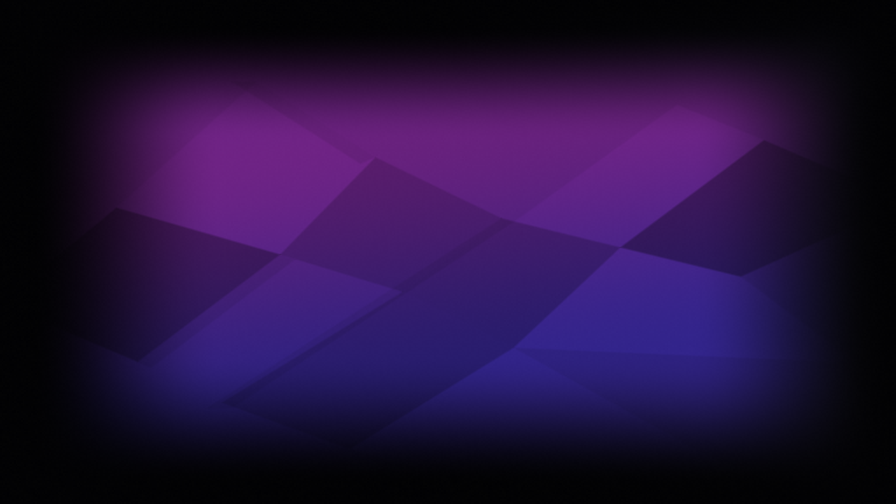
Write a WebGL 1 fragment shader that draws this background.

```glsl
precision mediump float;
// Overlapping translucent shards on a magenta to indigo glow, fading to a black border.

uniform vec2 u_resolution;

#define MAGENTA vec3(0.41, 0.13, 0.49)
#define INDIGO vec3(0.18, 0.13, 0.50)
#define BORDER vec3(0.008, 0.008, 0.014)
#define HAZE vec3(0.035, 0.035, 0.055)
#define EDGE_SOFTNESS 0.003
#define GRADIENT_TILT 0.13
#define GRAIN 0.006

float hash(vec2 p) {
  return fract(sin(dot(p, vec2(127.1, 311.7))) * 43758.5453);
}

// Signed distance to the line a-b, positive on its left side
float sideOf(vec2 p, vec2 a, vec2 b) {
  vec2 along = normalize(b - a);
  return dot(p - a, vec2(-along.y, along.x));
}

// Smooth coverage of a convex quad with clockwise corners
float quad(vec2 p, vec2 a, vec2 b, vec2 c, vec2 d) {
  float dist = max(max(sideOf(p, a, b), sideOf(p, b, c)),
                   max(sideOf(p, c, d), sideOf(p, d, a)));
  return 1.0 - smoothstep(-EDGE_SOFTNESS, EDGE_SOFTNESS, dist);
}

// Brightness factor of all shards
float shards(vec2 p) {
  // Corners shared by neighbouring shards
  vec2 top = vec2(0.745, 0.688);
  vec2 left = vec2(0.556, 0.495);
  vec2 upper = vec2(0.995, 0.567);
  vec2 lower = vec2(0.799, 0.421);
  vec2 right = vec2(1.231, 0.509);
  vec2 bottom = vec2(1.019, 0.310);
  vec2 farLeft = vec2(0.231, 0.588);
  vec2 farRight = vec2(1.470, 0.451);
  vec2 peak = vec2(1.516, 0.722);
  vec2 foot = vec2(0.694, 0.109);
  vec2 ridge = vec2(0.509, 0.838);
  vec2 heel = vec2(0.273, 0.282);

  // Dark shards
  float shade = 1.0;
  shade *= 1.0 - 0.14 * quad(p, top, upper, lower, left);
  shade *= 1.0 - 0.15 * quad(p, upper, right, bottom, lower);
  shade *= 1.0 - 0.28 * quad(p, right, peak, vec2(1.80, 0.60), farRight);
  shade *= 1.0 - 0.27 * quad(p, farLeft, left, heel, vec2(0.0, 0.398));
  shade *= 1.0 - 0.14 * quad(p, lower, bottom, foot, vec2(0.44, 0.201));

  // Light shards
  shade *= 1.0 + 0.06 * quad(p, ridge, top, left, farLeft);
  shade *= 1.0 + 0.07 * quad(p, vec2(1.343, 0.792), peak, right, vec2(1.02, 0.56));
  shade *= 1.0 + 0.09 * quad(p, right, farRight, vec2(1.70, 0.28), bottom);
  shade *= 1.0 + 0.07 * quad(p, bottom, vec2(1.45, 0.07), vec2(1.10, 0.0), foot);

  // Thin bands along the seams
  shade *= 1.0 - 0.07 * quad(p, upper, vec2(1.02, 0.56), vec2(0.46, 0.19), vec2(0.41, 0.19));
  shade *= 1.0 - 0.08 * quad(p, ridge, top, vec2(0.715, 0.675), vec2(0.46, 0.838));
  shade *= 1.0 - 0.08 * quad(p, left, vec2(0.585, 0.485), vec2(0.30, 0.27), heel);
  return shade;
}

// Soft window that fades towards each side of the canvas
float glowWindow(vec2 uv) {
  vec2 nearSide = smoothstep(vec2(0.035, 0.04), vec2(0.25, 0.30), uv);
  vec2 farSide = 1.0 - smoothstep(vec2(0.77, 0.72), vec2(0.97, 0.95), uv);
  return nearSide.x * nearSide.y * farSide.x * farSide.y;
}

void main() {
  vec2 uv = gl_FragCoord.xy / u_resolution;
  vec2 p = uv * vec2(16.0 / 9.0, 1.0);

  // Tilted colour gradient
  float height = p.y - GRADIENT_TILT * (p.x - 0.89);
  vec3 color = mix(INDIGO, MAGENTA, smoothstep(0.24, 0.76, height));
  color *= shards(p);

  // Border with a faint haze on the right
  float haze = smoothstep(0.45, 0.88, uv.x) * (1.0 - smoothstep(0.90, 1.0, uv.x));
  haze *= smoothstep(0.0, 0.25, uv.y) * (1.0 - smoothstep(0.82, 1.0, uv.y));
  color = mix(mix(BORDER, HAZE, haze), color, glowWindow(uv));

  // Fine grain against banding
  color += GRAIN * (hash(floor(uv * vec2(512.0, 288.0))) - 0.5);
  gl_FragColor = vec4(color, 1.0);
}
```
